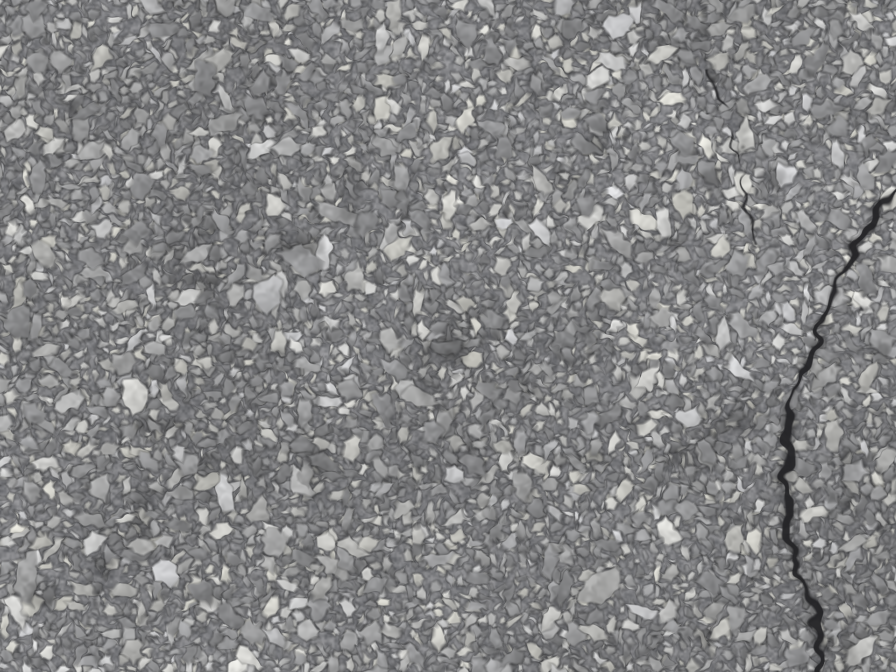
Reproduce this texture procedurally as a Shadertoy shader.

```glsl
const float TAU = 6.2831853;
const vec3 BINDER_DARK = vec3(0.29, 0.295, 0.31);
const vec3 BINDER_LIGHT = vec3(0.54, 0.54, 0.55);
const vec3 CRACK_COLOR = vec3(0.14, 0.14, 0.15);
const vec3 WARM_TINT = vec3(1.01, 1.005, 0.96);
const vec3 COOL_TINT = vec3(0.99, 0.995, 1.01);

// Main crack: points 0 to 8; hairline crack: points 9 to 13
const vec2 CRACKS[14] = vec2[14](
    vec2(1.36, 0.77), vec2(1.293, 0.66), vec2(1.247, 0.583), vec2(1.212, 0.48),
    vec2(1.172, 0.39), vec2(1.167, 0.27), vec2(1.18, 0.167), vec2(1.215, 0.097),
    vec2(1.224, -0.02),
    vec2(1.055, 0.9), vec2(1.085, 0.835), vec2(1.093, 0.78), vec2(1.107, 0.72),
    vec2(1.128, 0.64));

float hash(vec2 p) {
    return fract(sin(dot(p, vec2(127.1, 311.7))) * 43758.5453);
}

float noise(vec2 p) {
    vec2 cell = floor(p), f = fract(p);
    f = f * f * (3.0 - 2.0 * f);
    return mix(mix(hash(cell), hash(cell + vec2(1, 0)), f.x),
               mix(hash(cell + vec2(0, 1)), hash(cell + vec2(1, 1)), f.x), f.y);
}

// Pushes a point about, up to half the amount each way
vec2 warp(vec2 p, float scale, float amount) {
    return p + amount * (vec2(noise(p * scale), noise(p * scale + 40.0)) - 0.5);
}

// Irregular stone bounded by six jittered half planes
float stoneDistance(vec2 p, float radius, float stretch, vec2 seed) {
    float angle = hash(seed + 3.7) * TAU;
    float c = cos(angle), s = sin(angle);
    p = mat2(c, -s, s, c) * p * vec2(1.0 / stretch, stretch);
    float d = -1.0;
    for (int i = 0; i < 6; i++) {
        float k = float(i);
        float side = (k + 0.75 * hash(seed + k * 1.31)) * TAU / 6.0;
        float reach = radius * mix(0.7, 1.15, hash(seed + k * 2.17 + 9.0));
        d = max(d, dot(p, vec2(cos(side), sin(side))) - reach);
    }
    return d;
}

// Lays one size of scattered stones over the surface
vec3 addStones(vec3 color, vec2 p, float size, float density, vec2 tones, float seed) {
    vec2 base = floor(p / size);
    float mottle = noise(p * 130.0 + seed) - 0.5;
    for (int y = -1; y <= 1; y++)
    for (int x = -1; x <= 1; x++) {
        vec2 cell = base + vec2(x, y);
        vec2 id = cell + seed * 17.3;
        if (hash(id) > density) continue;
        vec2 jitter = 0.1 + 0.8 * vec2(hash(id + 11.3), hash(id + 27.9));
        float radius = size * mix(0.24, 0.48, hash(id + 41.1));
        float stretch = mix(1.0, 1.6, hash(id + 53.7));
        vec2 local = p - (cell + jitter) * size;
        float d = stoneDistance(local, radius, stretch, id);

        float tone = mix(tones.x, tones.y, pow(hash(id + 67.3), 1.25));
        vec3 tint = mix(COOL_TINT, WARM_TINT, hash(id + 71.9) * smoothstep(0.45, 0.7, tone));
        float facet = 0.05 * dot(local, vec2(-0.5, 0.8)) / radius;
        vec3 stone = (tone + facet + 0.12 * mottle) * tint;

        float rim = 1.0 - smoothstep(0.0, 0.005, d);
        float cover = 1.0 - smoothstep(-0.003, 0.0022, d);
        color = mix(color, color * 0.78, rim);
        color = mix(color, stone, cover);
    }
    return color;
}

float segmentDistance(vec2 p, vec2 a, vec2 b) {
    vec2 ab = b - a;
    return length(p - a - ab * clamp(dot(p - a, ab) / dot(ab, ab), 0.0, 1.0));
}

float crackDistance(vec2 p, int first, int last) {
    float d = 10.0;
    for (int i = first; i < last; i++)
        d = min(d, segmentDistance(p, CRACKS[i], CRACKS[i + 1]));
    return d;
}

vec3 addCrack(vec3 color, float d, float width, float strength) {
    color *= 1.0 - 0.2 * strength * (1.0 - smoothstep(width, width * 3.0, d));
    float cover = 1.0 - smoothstep(width - 0.002, width + 0.002, d);
    return mix(color, CRACK_COLOR, cover * strength);
}

void mainImage(out vec4 fragColor, in vec2 fragCoord) {
    vec2 p = fragCoord / iResolution.y;

    // Binder with fine grit
    float grit = 0.6 * noise(p * 150.0) + 0.4 * noise(p * 260.0 + 5.0);
    vec3 color = mix(BINDER_DARK, BINDER_LIGHT, grit);

    // Stones from fine to coarse, with worn outlines
    vec2 worn = warp(p, 95.0, 0.007);
    color = addStones(color, worn, 0.0135, 0.85, vec2(0.41, 0.74), 1.0);
    color = addStones(color, worn, 0.022, 0.72, vec2(0.41, 0.79), 2.0);
    color = addStones(color, worn, 0.036, 0.42, vec2(0.43, 0.79), 3.0);
    color = addStones(color, worn, 0.055, 0.08, vec2(0.45, 0.76), 4.0);

    // Broad wear, small stains and daylight exposure
    color *= 0.93 + 0.14 * noise(p * 6.0 + 2.0);
    color *= 1.0 - 0.2 * smoothstep(0.8, 0.97, noise(p * 19.0 + 31.0));
    color = 0.535 + 0.95 * (color - 0.46);

    // Ragged cracks
    vec2 ragged = warp(p, 55.0, 0.02);
    float width = mix(0.002, 0.0068, noise(p * 24.0 + 8.0));
    color = addCrack(color, crackDistance(ragged, 0, 8), width, 0.95);
    float hairline = 0.8 * smoothstep(0.15, 0.55, noise(p * 28.0 + 3.0));
    color = addCrack(color, crackDistance(ragged, 9, 13), width * 0.45, hairline);

    fragColor = vec4(clamp(color, 0.0, 1.0), 1.0);
}
```
